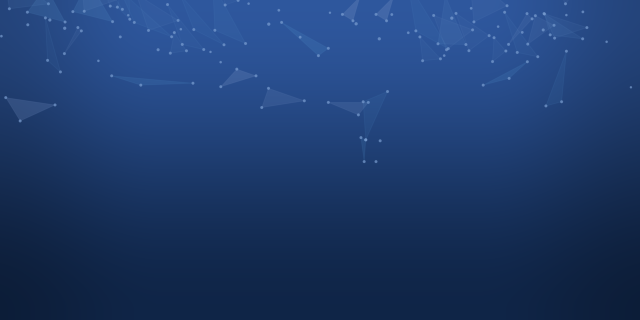
A Shadertoy shader for this background:

```glsl
// Faint network of translucent triangles and dots over a deep blue vignetted gradient.

vec3 hash3(float n) {
    vec3 p = fract(n * vec3(0.1031, 0.1030, 0.0973));
    p += dot(p, p.yzx + 33.33);
    return fract((p.xxy + p.yzz) * p.zyx);
}

float cross2(vec2 a, vec2 b) { return a.x * b.y - a.y * b.x; }

float segmentDistance(vec2 p, vec2 a, vec2 b) {
    vec2 e = b - a;
    return length(p - a - e * clamp(dot(p - a, e) / dot(e, e), 0.0, 1.0));
}

// Signed distance to a triangle, negative inside
float triangleDistance(vec2 p, vec2 a, vec2 b, vec2 c) {
    float turn = sign(cross2(b - a, c - a));
    float inside = min(min(turn * cross2(b - a, p - a), turn * cross2(c - b, p - b)),
                       turn * cross2(a - c, p - c));
    float edge = min(min(segmentDistance(p, a, b), segmentDistance(p, b, c)),
                     segmentDistance(p, c, a));
    return inside > 0.0 ? -edge : edge;
}

void drawDot(inout vec3 col, vec2 p, vec2 center, float radius) {
    float aa = 0.7 / iResolution.y;
    float cover = 1.0 - smoothstep(radius - aa, radius + aa, length(p - center));
    col = mix(col, vec3(0.48, 0.62, 0.82), 0.7 * cover);
}

// Translucent fill, thin outline and a dot on every corner
void drawFacet(inout vec3 col, vec2 p, vec2 a, vec2 b, vec2 c, vec3 tint, float alpha) {
    float aa = 0.7 / iResolution.y;
    float d = triangleDistance(p, a, b, c);
    float fill = 1.0 - smoothstep(-aa, aa, d);
    float outline = 1.0 - smoothstep(0.0, 0.001 + aa, abs(d));
    col = mix(col, tint, alpha * fill + 0.08 * outline);
    drawDot(col, p, a, 0.0045);
    drawDot(col, p, b, 0.0045);
    drawDot(col, p, c, 0.0045);
}

void mainImage(out vec4 fragColor, in vec2 fragCoord) {
    vec2 p = fragCoord / iResolution.y;
    float middle = 0.5 * iResolution.x / iResolution.y;

    // Vertical gradient with darker sides
    vec3 col = mix(vec3(0.06, 0.145, 0.28), vec3(0.18, 0.34, 0.615), smoothstep(0.03, 1.0, p.y));
    col *= 1.0 - 0.22 * smoothstep(0.5, 1.05, abs(p.x - middle));

    vec3 steel = vec3(0.45, 0.56, 0.76);
    vec3 teal = vec3(0.30, 0.55, 0.78);

    // Large facets along the lower rim of the network
    drawFacet(col, p, vec2(0.018, 0.695), vec2(0.063, 0.622), vec2(0.172, 0.672), steel, 0.24);
    drawFacet(col, p, vec2(0.690, 0.729), vec2(0.740, 0.784), vec2(0.800, 0.763), steel, 0.26);
    drawFacet(col, p, vec2(0.818, 0.664), vec2(0.839, 0.724), vec2(0.951, 0.685), steel, 0.18);
    drawFacet(col, p, vec2(0.880, 0.930), vec2(1.026, 0.849), vec2(0.995, 0.826), teal, 0.20);
    drawFacet(col, p, vec2(1.026, 0.680), vec2(1.151, 0.680), vec2(1.120, 0.641), steel, 0.20);
    drawFacet(col, p, vec2(1.135, 0.682), vec2(1.211, 0.714), vec2(1.143, 0.563), teal, 0.10);
    drawFacet(col, p, vec2(1.128, 0.570), vec2(1.143, 0.563), vec2(1.138, 0.495), teal, 0.16);
    drawFacet(col, p, vec2(1.510, 0.734), vec2(1.591, 0.755), vec2(1.648, 0.807), teal, 0.18);
    drawFacet(col, p, vec2(1.706, 0.669), vec2(1.755, 0.682), vec2(1.770, 0.840), teal, 0.10);
    drawFacet(col, p, vec2(0.349, 0.763), vec2(0.440, 0.734), vec2(0.603, 0.740), teal, 0.17);
    drawDot(col, p, vec2(1.175, 0.495), 0.0045);
    drawDot(col, p, vec2(1.188, 0.560), 0.0045);

    // Scattered facets in two clusters at the upper left and upper right
    for (int i = 0; i < 28; i++) {
        float n = float(i);
        vec3 h = hash3(n + 11.0);
        vec3 k = hash3(n + 71.0);
        float start = i < 15 ? 0.02 : 1.26;
        float slot = mod(n, 15.0) + h.x;
        vec2 a = vec2(start + slot * (i < 15 ? 0.048 : 0.042), 0.80 + 0.19 * h.y);
        vec2 b = a + vec2(0.03 + 0.10 * h.z, 0.14 * (k.x - 0.4));
        vec2 c = a + vec2(0.12 * (k.y - 0.5), 0.06 + 0.10 * k.z);
        drawFacet(col, p, a, b, c, mix(teal, steel, k.x), 0.05 + 0.17 * h.z * k.y);
    }

    // Small bright facets near the top center
    for (int i = 0; i < 2; i++) {
        vec2 a = vec2(1.07 + 0.105 * float(i), 0.955);
        drawFacet(col, p, a, a + vec2(0.055, 0.055), a + vec2(0.033, -0.02), steel, 0.3);
    }

    // Loose dots
    for (int i = 0; i < 30; i++) {
        vec3 h = hash3(float(i) + 151.0);
        vec2 center = vec2((float(i) + h.x) / 15.0, 0.70 + 0.29 * sqrt(h.y));
        drawDot(col, p, center, 0.0035 + 0.0015 * h.z);
    }

    fragColor = vec4(col, 1.0);
}
```
